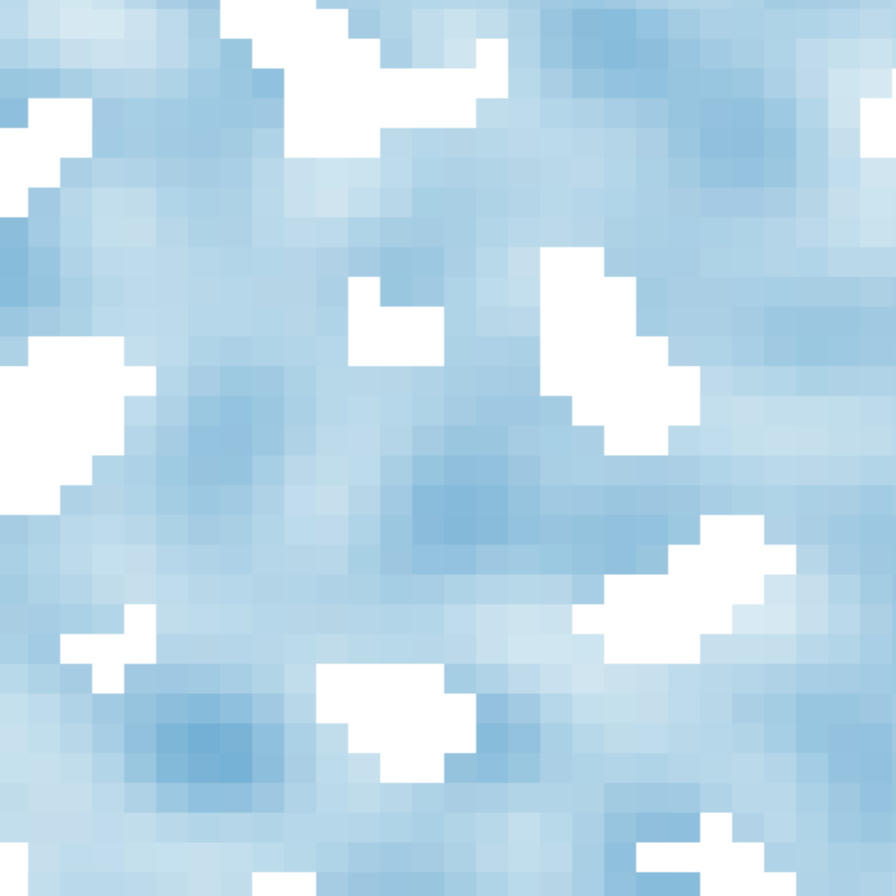
Write a WebGL 2 fragment shader that draws this texture.

```glsl
#version 300 es
precision highp float;
// Blocky mosaic of soft blue cloud tones with scattered stair-edged white patches.

uniform vec2 u_resolution;
out vec4 fragColor;

const vec2 GRID = vec2(28.0, 30.1);      // mosaic cells across the canvas
const vec2 GRID_SHIFT = vec2(0.12, 0.2); // cells cut off at the left and bottom
const float EDGE_SOFTNESS = 0.04;        // half width of a cell border, in cells
const float WHITE_LEVEL = 0.95;          // patch threshold, in standard deviations
const vec3 MEAN_BLUE = vec3(0.68, 0.822, 0.902);
const vec3 TONE_STEP = vec3(0.067, 0.039, 0.02);
const int WAVES = 16;

float hash(vec2 p) {
  return fract(sin(dot(p, vec2(12.99, 78.23))) * 43758.5);
}

// Layered sines in spiralling directions; zero mean and unit variance.
float waveField(vec2 p, float lowFreq, float highFreq, float seed) {
  float sum = 0.0;
  for (int i = 0; i < WAVES; i++) {
    float k = float(i);
    float angle = k * 2.4 + seed;
    float freq = mix(lowFreq, highFreq, (k + 0.5) / float(WAVES));
    float phase = hash(vec2(k, seed));
    sum += sin(6.2832 * (dot(p, vec2(cos(angle), sin(angle))) * freq + phase));
  }
  return sum * sqrt(2.0 / float(WAVES));
}

// Compresses distances along one direction so features stretch along it.
vec2 stretchAlong(vec2 p, float angle, float amount) {
  vec2 axis = vec2(cos(angle), sin(angle));
  return vec2(dot(p, axis) / amount, dot(p, vec2(-axis.y, axis.x)) * amount);
}

vec3 blueTone(vec2 cell) {
  float tone = waveField(cell, 0.06, 0.19, 2.7);
  tone += 0.24 * (hash(cell + 5.0) - 0.5);
  float redTint = 0.016 * (hash(cell + 31.0) - 0.5);
  return MEAN_BLUE + tone * TONE_STEP + vec3(redTint, 0.0, 0.0);
}

bool isWhitePatch(vec2 cell) {
  vec2 warped = cell + 0.5 * sin(cell.yx * 0.9 + vec2(0.4, 2.1));
  vec2 p = stretchAlong(warped, 0.55, 1.15);
  float height = waveField(p, 0.075, 0.15, 6.3);
  return height + 0.2 * (hash(cell + 17.0) - 0.5) > WHITE_LEVEL;
}

vec3 cellColor(vec2 cell) {
  return isWhitePatch(cell) ? vec3(1.0) : clamp(blueTone(cell), 0.0, 1.0);
}

void main() {
  vec2 uv = gl_FragCoord.xy / u_resolution;

  // Blend the four nearest cells across narrow borders.
  vec2 g = uv * GRID + GRID_SHIFT - 0.5;
  vec2 cell = floor(g);
  vec2 blend = smoothstep(0.5 - EDGE_SOFTNESS, 0.5 + EDGE_SOFTNESS, fract(g));
  vec3 lower = mix(cellColor(cell), cellColor(cell + vec2(1.0, 0.0)), blend.x);
  vec3 upper = mix(cellColor(cell + vec2(0.0, 1.0)), cellColor(cell + 1.0), blend.x);

  fragColor = vec4(mix(lower, upper, blend.y), 1.0);
}
```
